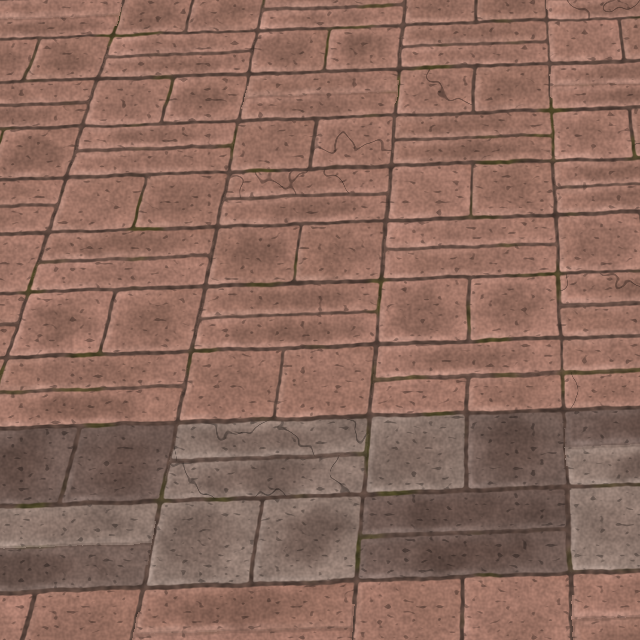
Reproduce this texture procedurally as a WebGL 1 fragment shader.

```glsl
precision highp float;
uniform vec2 u_resolution;

float hash(vec2 p) {
  return fract(sin(dot(p, vec2(127.1, 311.7))) * 4375.85);
}

vec2 gradient(vec2 p) {
  float angle = 6.2832 * hash(p);
  return vec2(cos(angle), sin(angle));
}

float noise(vec2 p) {
  vec2 i = floor(p), f = fract(p);
  vec2 w = f * f * f * (f * (f * 6.0 - 15.0) + 10.0);
  float a = dot(gradient(i), f);
  float b = dot(gradient(i + vec2(1.0, 0.0)), f - vec2(1.0, 0.0));
  float c = dot(gradient(i + vec2(0.0, 1.0)), f - vec2(0.0, 1.0));
  float d = dot(gradient(i + 1.0), f - 1.0);
  return mix(mix(a, b, w.x), mix(c, d, w.x), w.y);
}

float roundedBox(vec2 p, vec2 halfSize, float radius) {
  vec2 q = abs(p) - halfSize + radius;
  return length(max(q, 0.0)) + min(max(q.x, q.y), 0.0) - radius;
}

void main() {
  vec2 p = gl_FragCoord.xy / u_resolution;
  vec2 warped = p + 0.003 * vec2(noise(p * 18.0), noise(p * 18.0 + 40.0))
                  + 0.0015 * vec2(noise(p * 75.0), noise(p * 75.0 + 9.0));

  // Perspective ground plane, rows counted downward
  float depth = 2.785 - warped.y + 0.035 * (warped.x - 0.52);
  vec2 ground = vec2((warped.x - 0.781) / (0.124 * depth) + 0.67, 28.03 - 51.25 / depth);
  vec2 cellSize = vec2(0.124 * depth, depth * depth / 51.25);
  vec2 cell = floor(ground), f = fract(ground);

  // Basket weave, with one irregular row on the right
  vec2 count = mod(cell.x + cell.y, 2.0) > 0.5 ? vec2(2.0, 1.0) : vec2(1.0, 2.0);
  if (cell.y == 6.0 && cell.x >= 0.0) count = vec2(f.y > 0.5 ? 2.0 : 1.0, 2.0);
  vec2 id = cell * 2.0 + floor(f * count);
  vec2 local = fract(f * count) - 0.5;
  vec2 size = cellSize / count;
  float tone = hash(id + 3.7), burn = hash(id + 19.3);

  // Brick outline and joints
  vec2 offset = 0.0016 * (vec2(hash(id + 51.0), hash(id + 73.0)) - 0.5);
  float joint = 0.00125 * depth;
  float d = roundedBox(local * size + offset, 0.5 * size - joint, 0.004);
  float seam = smoothstep(-0.0016, 0.0016, d);
  if (count.y > 1.5 && abs(f.y - 0.5) < 0.25)
    seam *= hash(cell + 8.0) > 0.8 ? 0.25 : 0.85;

  // Burnt centre and cloudy stains
  float cloud = noise(p * 13.0 + id * 5.0);
  float stain = noise(p * vec2(28.0, 42.0) + 7.0);
  float centre = 1.0 - smoothstep(0.12, 0.52, length(local) + 0.22 * cloud + 0.12 * stain);
  vec3 red = mix(vec3(0.68, 0.50, 0.44), vec3(0.60, 0.44, 0.38),
                 clamp(0.2 + 0.6 * tone + 0.8 * cloud, 0.0, 1.0));
  red = mix(red, vec3(0.49, 0.36, 0.31), centre * (0.2 + 0.65 * burn));

  float dark = smoothstep(0.5, 0.7, tone);
  vec3 grey = mix(vec3(0.55, 0.47, 0.43), vec3(0.43, 0.35, 0.32), dark);
  grey = mix(grey, vec3(0.35, 0.27, 0.24), centre * (0.2 + 0.3 * burn + 0.35 * dark));
  grey *= 1.0 + 0.15 * cloud;

  float greyBand = step(6.5, cell.y) * step(cell.y, 8.5);
  vec3 color = mix(red, grey, greyBand);

  // Worn pale rims, strongest on the left and lower sides
  float rim = smoothstep(-0.012, -0.003, d);
  color += rim * (0.025 + 0.05 * (local.y - local.x)) * (1.0 + stain);

  // Hairline crack on a few bricks
  float crack = abs(noise(p * 9.0 + id) + 0.25 * noise(p * 40.0));
  color *= 1.0 - 0.3 * step(0.9, hash(id + 33.0)) * (1.0 - smoothstep(0.005, 0.022, crack));

  // Pits and grain
  float pits = smoothstep(0.3, 0.5, noise(p * vec2(75.0, 125.0)));
  float grain = 0.13 * noise(p * 210.0) + 0.12 * noise(p * 105.0 + 31.0) + 0.07 * stain;
  color *= (1.0 - 0.28 * pits) * (1.0 + grain);

  // Dirt and patches of moss in the joints
  float moss = smoothstep(0.12, 0.4, noise(p * 11.0 + 60.0));
  vec3 dirt = mix(vec3(0.31, 0.24, 0.21), vec3(0.25, 0.23, 0.12), moss);
  dirt *= 1.0 + 0.5 * noise(p * 85.0);
  color = mix(color, dirt, seam * 0.92);

  gl_FragColor = vec4(color, 1.0);
}
```
